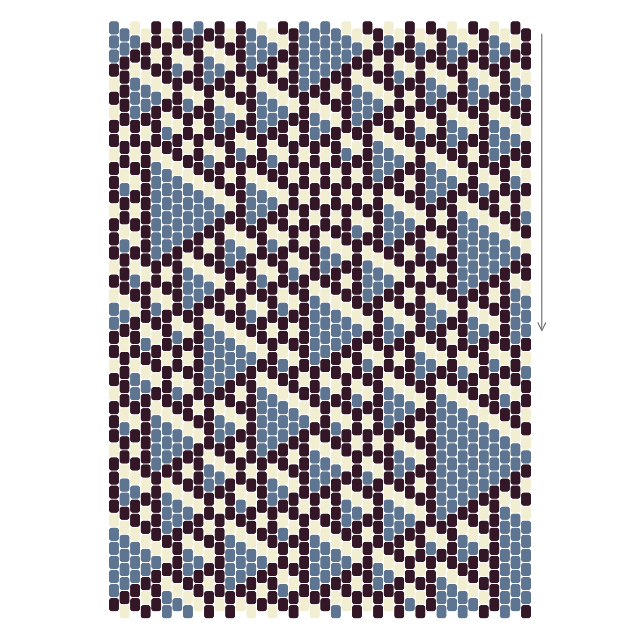
Give the GLSL for this pattern, as a WebGL 2 fragment shader.

```glsl
#version 300 es
precision highp float;
precision highp int;
// A beadwork chart of 40 staggered columns by 42 rows, with an arrow beside it.
// Each bead is the XOR of the bead above and the one at its upper right, so
// triangles emerge; unset beads are tinted by whether both parents were set.

uniform vec2 u_resolution;
out vec4 fragColor;

float roundedBox(vec2 p, vec2 halfSize, float radius) {
    vec2 q = abs(p) - halfSize + radius;
    return length(max(q, 0.0)) + min(max(q.x, q.y), 0.0) - radius;
}

float segment(vec2 p, vec2 a, vec2 b) {
    vec2 pa = p - a, ba = b - a;
    return length(pa - ba * clamp(dot(pa, ba) / dot(ba, ba), 0.0, 1.0));
}

// Run the automaton down to one row; even and odd columns hold 20 bits each.
vec3 beadColor(int column, int row) {
    uint even = 0x528CAu, odd = 0xFF9A6u;
    uint above = 0u, upperRight = 0u;
    bool isOdd = (column & 1) == 1;
    for (int r = 0; r <= row; r++) {
        uint nextEven = even ^ odd;
        // The right edge wraps round to the left one.
        uint shifted = (nextEven >> 1) | ((nextEven & 1u) << 19);
        above = isOdd ? odd : even;
        upperRight = isOdd ? shifted : odd;
        even = nextEven;
        odd ^= shifted;
    }
    uint bit = 1u << uint(column / 2);
    bool aboveSet = (above & bit) != 0u;
    bool rightSet = (upperRight & bit) != 0u;
    vec3 plum = vec3(0.20, 0.09, 0.15);
    vec3 cream = vec3(0.945, 0.935, 0.825);
    vec3 slateBlue = vec3(0.37, 0.46, 0.57);
    return aboveSet != rightSet ? plum : (aboveSet ? cream : slateBlue);
}

void main() {
    float scale = min(u_resolution.x, u_resolution.y);
    vec2 p = (gl_FragCoord.xy - 0.5 * u_resolution) / scale + 0.5;
    float pixel = 1.0 / scale;
    vec3 color = vec3(1.0);

    // Bead grid, counted from the top left; odd columns hang half a bead lower.
    vec2 pitch = vec2(0.01651, 0.02198);
    vec2 grid = vec2(p.x - 0.1698, 0.9674 - p.y) / pitch;
    int column = int(floor(grid.x));
    grid.y -= 0.5 * float(column & 1);
    int row = int(floor(grid.y));
    if (column >= 0 && column < 40 && row >= 0 && row < 42) {
        vec2 local = (fract(grid) - 0.5) * pitch;
        float d = roundedBox(local, vec2(0.0077, 0.0103), 0.0044);
        float coverage = 1.0 - smoothstep(-0.5 * pixel, 0.5 * pixel, d);
        color = mix(color, beadColor(column, row), coverage);
    }

    // Downward arrow with an open head
    vec2 tip = vec2(0.8466, 0.4835);
    float arrow = segment(p, vec2(tip.x, 0.9466), tip);
    vec2 mirrored = vec2(abs(p.x - tip.x), p.y - tip.y);
    arrow = min(arrow, segment(mirrored, vec2(0.0), vec2(0.006, 0.012)));
    float ink = 1.0 - smoothstep(-0.5 * pixel, 0.5 * pixel, arrow - 0.0009);
    color = mix(color, vec3(0.45), ink);

    fragColor = vec4(color, 1.0);
}
```
